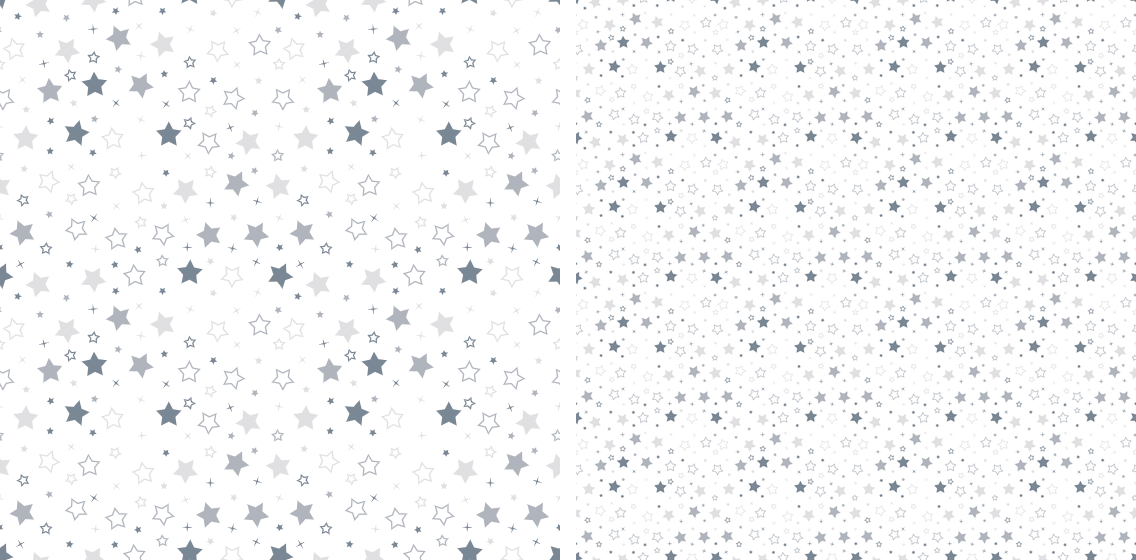
Left: one tile. Right: repeated 2 by 2.
A Shadertoy shader for this pattern:

```glsl
// Scattered slate and silver stars, outlined stars and four-point sparkles on white.

const vec3 SLATE = vec3(0.48, 0.53, 0.58);
const vec3 SILVER = vec3(0.69, 0.71, 0.74);
const vec3 PALE = vec3(0.88, 0.88, 0.885);
const float TAU = 6.28319;
const float PERIOD = 6.0; // lattice cells per repeat; even, so staggered rows wrap

vec3 hash3(vec2 id, float salt) {
    vec3 h = fract(vec3(mod(id, PERIOD) + 17.0, salt + 5.0) * vec3(0.1031, 0.1030, 0.0973));
    h += dot(h, h.yxz + 33.33);
    return fract((h.xxy + h.yzz) * h.zyx);
}

// Signed distance to a star with n tips; notch is the inner radius ratio.
float starDistance(vec2 p, float turn, float n, float radius, float notch) {
    float halfStep = 0.5 * TAU / n;
    float angle = abs(mod(atan(p.x, p.y) + turn + halfStep, 2.0 * halfStep) - halfStep);
    vec2 fromTip = length(p) * vec2(cos(angle), sin(angle)) - vec2(radius, 0.0);
    vec2 edge = radius * (notch * vec2(cos(halfStep), sin(halfStep)) - vec2(1.0, 0.0));
    float along = clamp(dot(fromTip, edge) / dot(edge, edge), 0.0, 1.0);
    float side = edge.x * fromTip.y - edge.y * fromTip.x;
    return length(fromTip - edge * along) * (side > 0.0 ? -1.0 : 1.0);
}

// Keeps a band of the given width just inside the edge.
float outline(float d, float width) {
    return abs(d + 0.5 * width) - 0.5 * width;
}

// Jittered point of the staggered lattice.
vec2 latticePoint(vec2 id) {
    vec3 h = hash3(id, 1.0);
    float angle = TAU * h.y;
    vec2 jitter = 0.2 * sqrt(h.x) * vec2(cos(angle), sin(angle));
    return id + vec2(0.5 * mod(id.y, 2.0), 0.0) + jitter;
}

void paint(inout vec3 color, vec3 ink, float d, float pixel) {
    color = mix(color, ink, clamp(0.5 - d / pixel, 0.0, 1.0));
}

// Large stars: a permutation of the cells fixes the share of each kind.
void paintLarge(inout vec3 color, vec2 p, vec2 id, float pixel) {
    vec2 cell = mod(id, PERIOD);
    float k = cell.x + PERIOD * cell.y;
    float rank = mod(13.0 * k + 6.0 * k * k, PERIOD * PERIOD);
    float turn = TAU * hash3(id, 2.0).x;
    if (rank < 20.0) {
        vec3 ink = rank < 5.0 ? SLATE : rank < 12.0 ? SILVER : PALE;
        paint(color, ink, starDistance(p, turn, 5.0, 0.285, 0.52), pixel);
    } else {
        vec3 ink = rank < 30.0 ? SILVER : PALE;
        float d = starDistance(p, turn, 5.0, 0.26, 0.53);
        paint(color, ink, outline(d, 0.028), pixel);
    }
}

// Small pieces: outlined stars, tiny solid stars or sparkles.
void paintSmall(inout vec3 color, vec2 p, vec2 id, float salt, float pixel) {
    vec3 h = hash3(id, salt);
    float turn = TAU * h.z;
    vec3 ink = h.y < 0.33 ? SLATE : h.y < 0.67 ? SILVER : PALE;
    float d;
    if (h.x < 0.17) {
        d = outline(starDistance(p, turn, 5.0, 0.145, 0.53), 0.027);
    } else if (h.x < 0.59) {
        d = starDistance(p, turn, 5.0, 0.082, 0.53);
    } else {
        ink = h.y < 0.45 ? SLATE : PALE;
        d = starDistance(p, turn, 4.0, 0.1, 0.21);
    }
    paint(color, ink, d, pixel);
}

void mainImage(out vec4 fragColor, in vec2 fragCoord) {
    // Two repeats across the canvas
    vec2 p = 2.0 * PERIOD * fragCoord / iResolution.xy;
    float pixel = 2.0 * PERIOD / min(iResolution.x, iResolution.y);
    vec3 color = vec3(1.0);

    for (int j = -1; j <= 1; j++) {
        float row = floor(p.y + 0.5) + float(j);
        float odd = mod(row, 2.0);
        float column = floor(p.x - 0.5 * odd + 0.5);
        for (int i = -1; i <= 1; i++) {
            vec2 id = vec2(column + float(i), row);
            vec2 here = latticePoint(id);
            paintLarge(color, p - here, id, pixel);

            // Small pieces sit in the gaps, at the centres of the lattice triangles
            vec2 base = here + latticePoint(id + vec2(1.0, 0.0));
            vec2 above = (base + latticePoint(id + vec2(odd, 1.0))) / 3.0;
            vec2 below = (base + latticePoint(id + vec2(odd, -1.0))) / 3.0;
            paintSmall(color, p - above, id, 3.0, pixel);
            paintSmall(color, p - below, id, 4.0, pixel);
        }
    }
    fragColor = vec4(color, 1.0);
}
```
